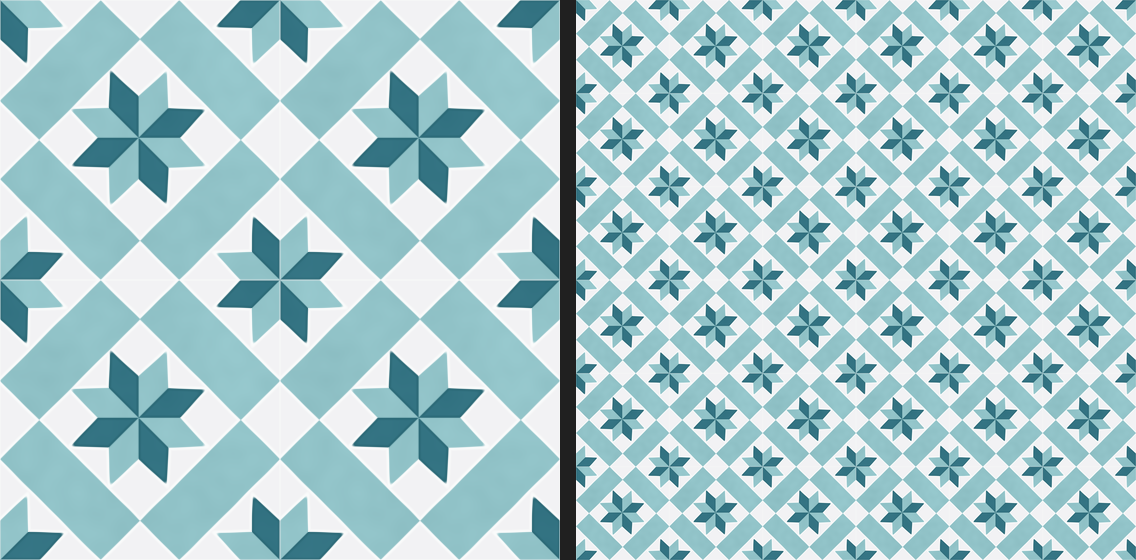
Left, the tile; right, the same tile 3 across and 3 down.
A Shadertoy shader for this pattern:

```glsl
// Cement tiles: eight-petal stars in white diamonds, framed by diagonal teal bands.
const float TILES = 2.0;            // tiles across and down
const float DIAMOND = 0.36;         // half diagonal of a star diamond, in tiles
const float NOTCH = 0.148;          // star notch on the axes
const float PETAL_SIDE = 0.109;     // outer side of a petal
const float PETAL_SLOPE = 0.93;     // rise of the edge from notch to tip
const float PETAL_LEAN = 0.03;      // inward lean of the outer side
const float TIP_ROUND = 0.014;
const float CORNER_SCALE = 0.95;    // stars cut by the joints are smaller
const vec2 STAR_NUDGE = vec2(-0.005, 0.008);
const float JOINT_HALF = 0.002;
const float JOINT_STRENGTH = 0.7;
const float EDGE_WOBBLE = 0.0025;
const float MOTTLE = 0.035;
const float SOFTNESS = 0.003;       // least edge blur, in tiles

const vec3 WHITE = vec3(0.95, 0.95, 0.955);
const vec3 HALO = vec3(0.98, 0.985, 0.985);
const vec3 LIGHT_TEAL = vec3(0.57, 0.765, 0.785);
const vec3 DARK_TEAL = vec3(0.20, 0.45, 0.51);
const vec3 RIM_TEAL = vec3(0.15, 0.39, 0.44);

vec2 gradientAt(vec2 cell, float period) {
    cell = mod(cell, period);
    float angle = 6.2832 * fract(sin(dot(cell, vec2(127.1, 311.7))) * 4375.85);
    return vec2(cos(angle), sin(angle));
}

// Gradient noise that wraps once per tile
float tileNoise(vec2 p, float period) {
    p *= period;
    vec2 i = floor(p), f = p - i;
    vec2 w = f * f * f * (f * (f * 6.0 - 15.0) + 10.0);
    vec2 e = vec2(1.0, 0.0);
    float a = dot(gradientAt(i, period), f);
    float b = dot(gradientAt(i + e.xy, period), f - e.xy);
    float c = dot(gradientAt(i + e.yx, period), f - e.yx);
    float d = dot(gradientAt(i + e.xx, period), f - e.xx);
    return mix(mix(a, b, w.x), mix(c, d, w.x), w.y);
}

float smoothMax(float a, float b, float k) {
    float h = max(k - abs(a - b), 0.0) / k;
    return max(a, b) + 0.25 * k * h * h;
}

// Signed distance to the star, folded into one petal
float starDistance(vec2 q) {
    vec2 a = abs(q);
    float across = min(a.x, a.y), along = max(a.x, a.y);
    float side = across + PETAL_LEAN * along - PETAL_SIDE;
    float tip = (along - PETAL_SLOPE * across - NOTCH) / length(vec2(1.0, PETAL_SLOPE));
    return smoothMax(side, tip, TIP_ROUND);
}

// Distance to the nearest petal boundary; negative in the dark petals
float petalParity(vec2 q) {
    vec2 a = abs(q);
    float d = min(min(a.x, a.y), abs(a.x - a.y) * 0.7071);
    return -sign(q.x * q.y * (a.x - a.y)) * d;
}

// Negative where exactly one diagonal strip covers the point
float bandDistance(vec2 p) {
    vec2 diagonal = vec2(p.x + p.y, p.x - p.y);
    vec2 strip = (abs(fract(diagonal + 0.5) - 0.5) - DIAMOND) * 0.7071;
    return sign(strip.x * strip.y) * min(abs(strip.x), abs(strip.y));
}

float cover(float d, float blur) {
    return 1.0 - smoothstep(-blur, blur, d);
}

void mainImage(out vec4 fragColor, in vec2 fragCoord) {
    vec2 p = fragCoord / iResolution.xy * TILES;
    float blur = max(SOFTNESS, 0.75 * TILES / min(iResolution.x, iResolution.y));

    // Slight hand-poured variation
    float wobble = EDGE_WOBBLE * tileNoise(p, 9.0);
    float mottle = MOTTLE * (tileNoise(p, 3.0) + 0.5 * tileNoise(p + 0.37, 14.0));

    // Nearest star: tile corner or tile centre
    vec2 corner = fract(p + 0.5) - 0.5;
    bool atCorner = abs(corner.x) + abs(corner.y) < 0.5;
    vec2 q = atCorner ? corner / CORNER_SCALE : fract(p) - 0.5 - STAR_NUDGE;

    float band = bandDistance(p) + wobble;
    float star = starDistance(q) + wobble;
    float parity = petalParity(q);

    // White ground with a pale halo beside the colours
    float nearest = min(abs(band), abs(star));
    vec3 color = mix(HALO, WHITE, smoothstep(0.004, 0.014, nearest));

    // Bands
    vec3 teal = LIGHT_TEAL + mottle;
    color = mix(color, teal, cover(band, blur));

    // Star petals, the dark ones with a deeper rim
    float rim = 1.0 - smoothstep(0.002, 0.012, min(abs(star), abs(parity)));
    vec3 darkPetal = mix(DARK_TEAL + 0.6 * mottle, RIM_TEAL, 0.7 * rim);
    vec3 petal = mix(teal, darkPetal, cover(parity, blur));
    color = mix(color, petal, cover(star, blur));

    // Fine joints between tiles
    float joint = min(abs(corner.x), abs(corner.y)) - JOINT_HALF;
    color = mix(color, HALO, JOINT_STRENGTH * cover(joint, blur));

    fragColor = vec4(color, 1.0);
}
```
